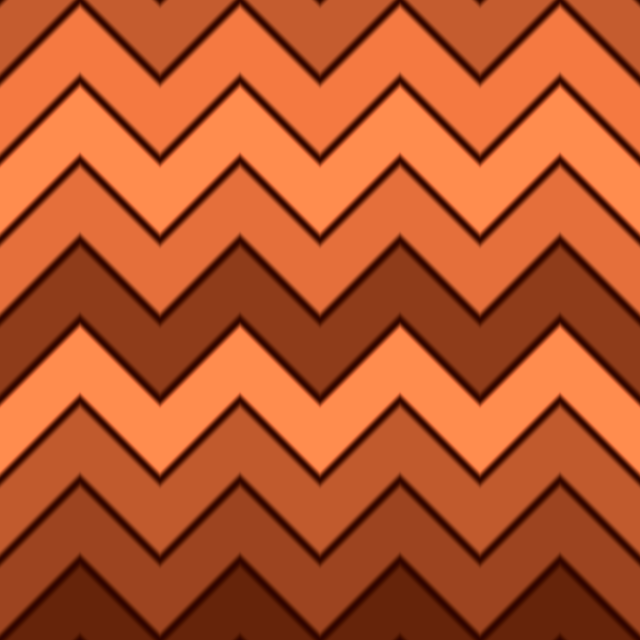
This pattern is drawn by a three.js fragment shader. Its source:

```glsl
// Chevron stripes in burnt orange, parted by soft dark zigzag lines.
// A triangle wave shifts the height; its whole part picks the stripe's tone,
// and the distance to the nearest whole value darkens the lines.

varying vec2 vUv;

const float ZIGZAGS = 4.0;        // peaks across
const float STRIPES = 8.0;        // stripes up
const float ZIGZAG_DEPTH = 1.0;   // peak to valley, in stripe heights
const float LINE_REACH = 0.13;    // fade on each side of a line, in stripe heights

// Ends of the tone ramp; they overshoot 0..1 so that the ends saturate.
const vec3 DARK = vec3(0.19, 0.016, -0.04);
const vec3 LIGHT = vec3(1.09, 0.55, 0.306);

// Tone of each stripe, from the bottom up, three to a column.
const mat3 STRIPE_TONES = mat3(
  0.233, 0.473, 0.628,
  1.000, 0.411, 0.787,
  1.000, 0.856, 0.648
);

// 1 in the chosen component, 0 in the others.
vec3 selectComponent(float index) {
  return 1.0 - min(abs(vec3(0.0, 1.0, 2.0) - index), 1.0);
}

float stripeTone(float stripe) {
  float column = floor((stripe + 0.5) / 3.0);
  float row = stripe - 3.0 * column;
  return dot(STRIPE_TONES * selectComponent(column), selectComponent(row));
}

// 0 at the peaks, 1 at the valleys.
float triangleWave(float x) {
  return abs(2.0 * fract(x) - 1.0);
}

void main() {
  // Height measured along the zigzag, in stripes
  float height = vUv.y * STRIPES + ZIGZAG_DEPTH * triangleWave(vUv.x * ZIGZAGS);

  // Soft line at every whole height
  float toLine = 0.5 - abs(fract(height) - 0.5);
  float lineFade = smoothstep(0.0, LINE_REACH, toLine);

  float tone = stripeTone(floor(height)) * lineFade;
  gl_FragColor = vec4(clamp(mix(DARK, LIGHT, tone), 0.0, 1.0), 1.0);
}
```
